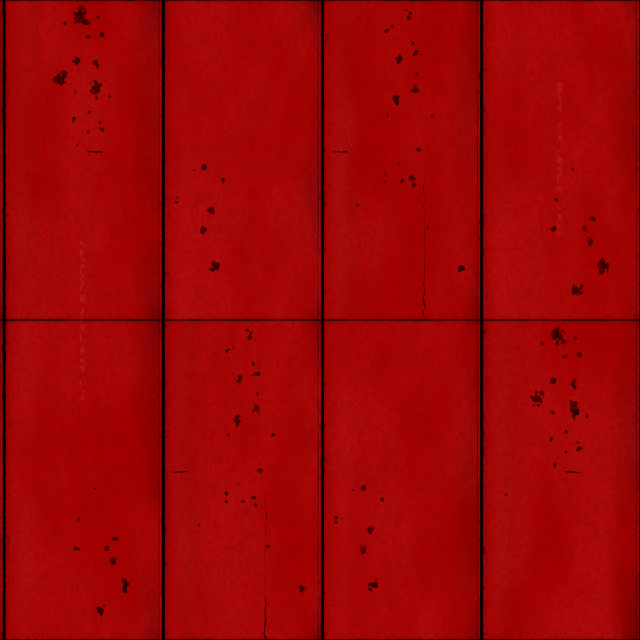
Write a three.js fragment shader that draws this texture.

```glsl
// Worn red painted metal panels, four across and two down, with dark seams and chipped paint
varying vec2 vUv;

float hash(vec2 p) {
  vec3 q = fract(p.xyx * vec3(0.1031, 0.1030, 0.0973));
  q += dot(q, q.yzx + 33.33);
  return fract((q.x + q.y) * q.z);
}

float noise(vec2 p) {
  vec2 i = floor(p), f = fract(p);
  f = f * f * (3.0 - 2.0 * f);
  return mix(mix(hash(i), hash(i + vec2(1, 0)), f.x),
             mix(hash(i + vec2(0, 1)), hash(i + vec2(1, 1)), f.x), f.y);
}

float fbm(vec2 p) {
  float sum = 0.0, amp = 0.5;
  for (int i = 0; i < 5; i++) {
    sum += amp * noise(p);
    p = p * 2.03 + 17.3;
    amp *= 0.5;
  }
  return sum;
}

// Soft line: 1 inside the half width, fading to 0 outside
float line(float d, float halfWidth) {
  return 1.0 - smoothstep(halfWidth - 0.0008, halfWidth + 0.0008, abs(d));
}

// Chipped spots of one panel; f runs 0 to 1 across and down the panel
float chips(vec2 f, float variant, float rough) {
  bool worn = mod(variant, 2.0) < 0.5;
  float count = worn ? 24.0 : 9.0;
  float mask = 0.0;
  for (int i = 0; i < 24; i++) {
    if (float(i) >= count) break;
    vec2 seed = vec2(float(i) * 3.7 + 5.0, variant * 19.0 + 8.0);
    vec2 r = vec2(hash(seed), hash(seed + 41.0));
    vec2 pos = worn ? vec2(0.37 + 0.25 * r.x, 0.03 + 0.55 * r.y * sqrt(r.y))
                    : vec2(0.05 + 0.33 * r.x + 0.2 * (variant - 1.0), 0.46 + 0.52 * r.y);
    // A few strays sit away from the cluster
    if (i > 19) pos = vec2(0.05 + 0.9 * r.x, 0.15 + 0.8 * r.y);
    float size = 0.0022 + 0.0062 * pow(hash(seed + 83.0), 3.0);
    vec2 q = (f - pos) * vec2(0.2487, 0.5);
    q.y *= mix(0.65, 1.3, hash(seed + 127.0));
    float d = length(q) + (rough - 0.5) * size * 1.3 - size;
    mask = max(mask, 1.0 - smoothstep(-0.0018, 0.0012, d));
  }
  return mask;
}

void main() {
  // Panel grid, where the lower row holds the upper row's variants reversed
  vec2 grid = vec2((vUv.x - 0.0065) / 0.2487, vUv.y * 2.0);
  vec2 cell = floor(grid), f = fract(grid);
  f.y = 1.0 - f.y;
  float col = mod(cell.x, 4.0);
  float variant = cell.y > 0.5 ? col : 3.0 - col;
  vec2 seam = (fract(grid + 0.5) - 0.5) * vec2(0.2487, 0.5);
  float rough = noise(vUv * 240.0);
  float grain = noise(vUv * vec2(240.0, 190.0) + 7.0);

  // Faded paint in tall soft patches with fine mottling
  float wash = fbm(vUv * vec2(15.0, 6.0) + variant * 9.1);
  float fade = smoothstep(0.25, 0.7, wash) * smoothstep(0.0, 0.15, f.x) * 0.6;
  fade += 0.3 * exp(-pow((f.x - 0.1) / 0.09, 2.0)) + 0.2 * f.y * wash;
  vec3 color = mix(vec3(0.625, 0.0, 0.0), vec3(0.67, 0.045, 0.05), clamp(fade, 0.0, 1.0));
  float mottle = (grain - 0.5) * (0.35 + 0.65 * smoothstep(0.35, 0.65, wash));
  mottle += noise(vUv * vec2(430.0, 400.0)) * 0.6 - 0.3;
  color += vec3(0.035, 0.024, 0.026) * mottle;

  // Shaded bands along the sides, deepest by the level seams
  float shade = 0.12 * smoothstep(0.76, 0.95, f.x) * smoothstep(0.35, 0.62, fbm(vUv * vec2(9.0, 6.0) + 31.0));
  shade += 0.16 * smoothstep(0.84, 0.97, f.x) * exp(-abs(seam.y) / 0.04);
  shade += 0.05 * exp(-pow((f.x - 0.17) / 0.07, 2.0)) * mod(variant + 1.0, 2.0);
  color *= 1.0 - shade;

  // Pale rubbed streak in the outer columns
  float outer = step(2.5, abs(col - 1.5) * 2.0);
  float streakY = vUv.y - (col > 1.5 ? 0.75 : 0.5);
  float streak = line(f.x * 0.2487 - 0.122, 0.0035) * (1.0 - smoothstep(0.115, 0.127, abs(streakY)));
  color += vec3(0.04, 0.05, 0.05) * streak * outer * smoothstep(0.3, 0.7, grain);

  // Chips, a short scratch, and a ragged crack
  float wear = chips(f, variant, rough);
  float worn = 1.0 - mod(variant, 2.0);
  float scratch = line((f.y - 0.475) * 0.5 + (rough - 0.5) * 0.002, 0.0012);
  scratch *= line((f.x - 0.57 + 0.23 * variant) * 0.2487, 0.0115);
  wear = max(wear, scratch * worn);
  float crackX = (f.x - 0.64) * 0.2487 + (noise(vec2(vUv.y * 90.0, 3.0)) - 0.5) * 0.004;
  float crack = line(crackX, 0.0002 + 0.0022 * smoothstep(0.8, 1.0, f.y) * rough);
  crack *= smoothstep(0.53, 0.57, f.y) * smoothstep(0.2, 0.6, noise(vUv * vec2(20.0, 110.0)) + 0.3 * f.y);
  wear = max(wear, crack * step(1.5, variant) * worn);
  color = mix(color, mix(vec3(0.08, 0.0, 0.0), vec3(0.36, 0.0, 0.0), grain), wear * 0.88);

  // Grime and sparse nicks gathered at the seams
  float patchy = noise(vUv * vec2(8.0, 22.0) + 53.0);
  float grime = exp(-abs(seam.x) / 0.0032) * (0.25 + 0.4 * patchy);
  grime += exp(-abs(seam.y) / 0.0022) * (0.15 + 0.4 * noise(vUv * 34.0));
  grime += 0.6 * smoothstep(0.74, 0.88, noise(vUv * vec2(230.0, 110.0))) * exp(-abs(seam.x) / 0.005);
  color *= 1.0 - 0.8 * clamp(grime, 0.0, 1.0);

  // Folded lip left of each upright seam
  color += vec3(0.13, 0.02, 0.02) * line(seam.x + 0.0042, 0.0008) * (0.4 + 0.6 * grain);
  color = mix(color, vec3(0.2, 0.0, 0.0), line(seam.x + 0.0066, 0.0005) * (0.3 + 0.5 * patchy));

  // Open seams
  float uprightSeam = line(seam.x, 0.0022 + 0.0008 * (rough - 0.5));
  float levelSeam = line(seam.y, 0.0009 + 0.0008 * (rough - 0.5));
  color = mix(color, vec3(0.05, 0.0, 0.0), max(uprightSeam, levelSeam * 0.88));

  gl_FragColor = vec4(clamp(color, 0.0, 1.0), 1.0);
}
```
